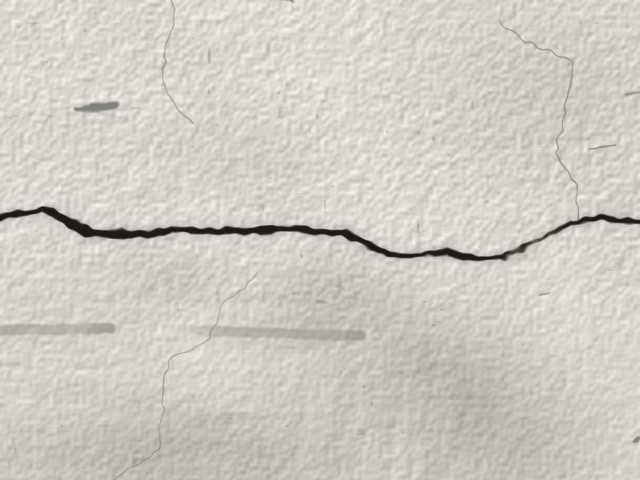
Reproduce this texture procedurally as a Shadertoy shader.

```glsl
// Pale rough plaster wall split by a dark crack, with hairlines, smears and stains.
#define PLASTER vec3(0.850, 0.842, 0.817)
#define CRACK_COLOR vec3(0.115, 0.105, 0.090)
#define SMEAR_COLOR vec3(0.56, 0.53, 0.49)
#define SCUFF_COLOR vec3(0.46, 0.455, 0.44)
#define GRAIN_SCALE 115.0
#define GRAIN_DEPTH 0.115
#define MOTTLE_DEPTH 0.07
#define CRACK_JITTER 0.009
#define HAIR_WIDTH 0.0014

const vec2 MAIN_PATH[18] = vec2[18](
    vec2(-.01, .547), vec2(.087, .561), vec2(.113, .554), vec2(.182, .516), vec2(.312, .510), vec2(.356, .523),
    vec2(.521, .517), vec2(.599, .524), vec2(.720, .514), vec2(.807, .470), vec2(.885, .469), vec2(.929, .476),
    vec2(.998, .460), vec2(1.05, .464), vec2(1.111, .493), vec2(1.189, .536), vec2(1.25, .545), vec2(1.35, .538));
const float MAIN_WIDTH[18] = float[18](.007, .006, .009, .009, .007, .006, .007, .006, .008,
    .007, .004, .007, .006, .004, .004, .004, .006, .005);
const vec2 HAIR_LEFT[7] = vec2[7](vec2(.354, 1.02), vec2(.365, .957), vec2(.340, .878),
    vec2(.344, .818), vec2(.358, .795), vec2(.370, .774), vec2(.396, .745));
const vec2 HAIR_RIGHT[7] = vec2[7](vec2(1.04, .957), vec2(1.11, .905), vec2(1.198, .873),
    vec2(1.184, .80), vec2(1.16, .682), vec2(1.198, .615), vec2(1.205, .545));
const vec2 HAIR_LOW[7] = vec2[7](vec2(.538, .436), vec2(.46, .358), vec2(.434, .297),
    vec2(.352, .25), vec2(.342, .184), vec2(.33, .062), vec2(.234, 0.));

float hash(vec2 cell) {
    uvec2 q = uvec2(ivec2(cell)) * uvec2(1597334673u, 3812015801u);
    uint n = (q.x ^ q.y) * 1597334673u;
    n = (n ^ (n >> 15)) * 2246822519u;
    return float((n ^ (n >> 13)) >> 8) / 16777216.0;
}

float noise(vec2 p) {
    vec2 i = floor(p), f = fract(p);
    f = f * f * (3.0 - 2.0 * f);
    return mix(mix(hash(i), hash(i + vec2(1, 0)), f.x),
               mix(hash(i + vec2(0, 1)), hash(i + vec2(1, 1)), f.x), f.y);
}

float fbm(vec2 p) {
    float sum = 0.0, amp = 0.5;
    for (int i = 0; i < 4; i++) {
        sum += amp * noise(p);
        p = mat2(1.6, 1.2, -1.2, 1.6) * p + 7.3;
        amp *= 0.5;
    }
    return sum;
}

// x: distance to the segment, y: position along it
vec2 segment(vec2 p, vec2 a, vec2 b) {
    float t = clamp(dot(p - a, b - a) / dot(b - a, b - a), 0.0, 1.0);
    return vec2(length(p - mix(a, b, t)), t);
}

float mainCrack(vec2 p) {
    float d = 1e3;
    for (int i = 0; i < 17; i++) {
        vec2 s = segment(p, MAIN_PATH[i], MAIN_PATH[i + 1]);
        d = min(d, s.x - mix(MAIN_WIDTH[i], MAIN_WIDTH[i + 1], s.y));
    }
    return d;
}

float hairline(vec2 p, vec2 path[7], float px) {
    float d = 1e3;
    for (int i = 0; i < 6; i++) d = min(d, segment(p, path[i], path[i + 1]).x);
    return 1.0 - smoothstep(0.0, HAIR_WIDTH + px, d);
}

float blotch(vec2 p, vec2 center, vec2 size) {
    vec2 q = (p - center) / size;
    return exp(-dot(q, q));
}

float stroke(vec2 p, vec2 a, vec2 b, float radius, float soft) {
    return 1.0 - smoothstep(-soft, soft, segment(p, a, b).x - radius);
}

void mainImage(out vec4 fragColor, in vec2 fragCoord) {
    vec2 p = fragCoord / iResolution.y;
    p.x *= (4.0 / 3.0) * iResolution.y / iResolution.x;
    float px = 1.0 / iResolution.y;
    vec2 wobble = vec2(noise(p * 55.0), noise(p * 55.0 + 31.0)) - 0.5;
    float mottle = fbm(p * 7.0);
    float lower = 1.0 - smoothstep(0.25, 0.52, p.y);

    // Broad tone and stains
    vec3 col = PLASTER + MOTTLE_DEPTH * (mottle - 0.47);
    float grime = 0.055 * blotch(p, vec2(1.14, .80), vec2(.26, .22))
        + 0.10 * blotch(p, vec2(.69, .37), vec2(.13, .09))
        + 0.06 * blotch(p, vec2(.36, .42), vec2(.12, .06))
        + 0.10 * blotch(p, vec2(.90, .22), vec2(.20, .12))
        + 0.09 * blotch(p, vec2(1.08, .06), vec2(.18, .12))
        + 0.11 * blotch(p, vec2(.38, .04), vec2(.42, .12))
        + 0.04 * blotch(p, vec2(.52, .67), vec2(.15, .07));
    col -= grime * (0.3 + 1.4 * mottle) * vec3(0.95, 1.0, 1.14);
    col -= lower * vec3(0.012, 0.014, 0.022);

    // Brushed streaks, flat on the left and steep at the bottom centre
    float flatStreak = fbm(vec2(p.x * 7.0, p.y * 75.0)) - 0.47;
    float steepStreak = fbm(vec2((p.x - 0.18 * p.y) * 65.0, p.y * 7.0)) - 0.47;
    col += flatStreak * (0.025 + 0.05 * lower * (1.0 - smoothstep(0.5, 0.8, p.x)));
    col += steepStreak * 0.14 * blotch(p, vec2(.82, .10), vec2(.25, .18));

    // Side-lit grain and small pits
    vec2 g = p * GRAIN_SCALE;
    float relief = noise(g) - noise(g + vec2(0.55, -0.6));
    relief += 0.6 * (noise(g * 0.5 + 9.0) - noise(g * 0.5 + vec2(9.5, 8.5)));
    col += GRAIN_DEPTH * relief * (1.0 - 0.25 * lower);
    col -= 0.13 * smoothstep(0.91, 0.99, noise(p * 62.0 + 90.0)) * noise(p * 9.0);

    // Brown horizontal smears, darkest at their right ends
    vec2 sp = p + 0.004 * wobble;
    float smearA = stroke(sp, vec2(-.05, .312), vec2(.228, .316), .011, .004);
    float smearB = stroke(sp, vec2(.36, .312), vec2(.750, .301), .011, .004);
    float shadeA = 0.48 + 0.32 * smoothstep(.16, .23, p.x);
    float shadeB = 0.48 * smoothstep(.34, .50, p.x) + 0.27 * smoothstep(.70, .74, p.x);
    col = mix(col, SMEAR_COLOR, max(smearA * shadeA, smearB * shadeB) * (0.65 + 0.7 * mottle));

    // Grey scuffs and chips
    vec2 cp = p + 0.008 * wobble;
    float scuff = stroke(cp, vec2(.160, .774), vec2(.205, .772), .005, .004);
    scuff = max(scuff, stroke(cp, vec2(.195, .775), vec2(.240, .780), .008, .004));
    scuff = max(scuff, 0.22 * stroke(cp, vec2(.215, .765), vec2(.27, .745), .003, .006));
    scuff = max(scuff, stroke(cp, vec2(1.228, .692), vec2(1.285, .699), .0015, .0025));
    scuff = max(scuff, 0.8 * stroke(cp, vec2(1.307, .803), vec2(1.35, .809), .003, .004));
    scuff = max(scuff, 0.8 * stroke(cp, vec2(1.128, .383), vec2(1.146, .389), .002, .003));
    scuff = max(scuff, stroke(cp, vec2(1.324, .080), vec2(1.330, .090), .005, .003));
    scuff = max(scuff, stroke(cp, vec2(.578, 1.002), vec2(.61, .997), .002, .003));
    col = mix(col, SCUFF_COLOR, 0.85 * scuff);
    col = mix(col, vec3(.72, .62, .40), 0.7 * stroke(p, vec2(1.268, .437), vec2(1.274, .437), .001, .003));

    // Hairline cracks
    vec2 hp = p + 0.012 * wobble;
    float hair = 0.65 * hairline(hp, HAIR_LEFT, px);
    hair = max(hair, 0.8 * hairline(hp, HAIR_RIGHT, px) * smoothstep(1.0, 1.2, p.x + 0.08));
    hair = max(hair, 0.65 * hairline(hp, HAIR_LOW, px));
    col = mix(col, vec3(.56, .54, .50), hair * (0.6 + 0.6 * noise(p * 30.0)));

    // Main crack with a soft rim and a grey crumbled stretch
    float d = mainCrack(p + CRACK_JITTER * wobble);
    col *= 1.0 - 0.12 * exp(-max(d, 0.0) * 140.0);
    float crumble = blotch(p, vec2(1.11, .495), vec2(.055, .045)) * noise(p * 90.0);
    vec3 inside = mix(CRACK_COLOR, vec3(.50, .48, .45), 0.8 * crumble);
    inside += 0.10 * smoothstep(-.004, 0.0, d) * noise(p * 100.0);
    col = mix(inside, col, smoothstep(-.0015 - 0.5 * px, .0015 + 0.5 * px, d));

    fragColor = vec4(clamp(col, 0.0, 1.0), 1.0);
}
```
